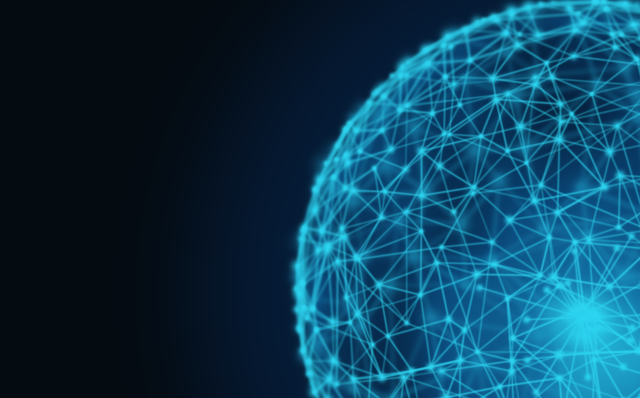
Write a WebGL 1 fragment shader that draws this background.

```glsl
precision highp float;

uniform vec2 u_resolution;

// Layout, in canvas heights
const vec2 CENTER = vec2(1.475, 0.268);
const float RADIUS = 0.73;

// Lights, in sphere radii
const vec2 GLOW_POS = vec2(0.09, -0.22);
const float GLOW_SIZE = 0.43;
const vec2 HUB_POS = vec2(-0.02, -0.09);
const float HUB_SIZE = 0.085;
const vec2 SHADE_POS = vec2(-0.08, 0.56);
const float SHADE_SIZE = 0.24;

// Network
const float LINE_WIDTH = 0.0036;
const float DOT_SIZE = 0.0105;
const float EDGE_KEEP = 0.82;
const float HORIZON = 1.41421;
const int SPOKES = 18;

// Colours, dark to bright
const vec3 NIGHT = vec3(0.015, 0.042, 0.068);
const vec3 NAVY = vec3(0.02, 0.10, 0.20);
const vec3 BLUE = vec3(0.035, 0.27, 0.46);
const vec3 AZURE = vec3(0.07, 0.44, 0.64);
const vec3 SKY = vec3(0.11, 0.62, 0.78);
const vec3 CYAN = vec3(0.17, 0.83, 0.94);

vec2 hash22(vec2 p) {
  vec3 h = fract(p.xyx * vec3(0.1031, 0.1030, 0.0973));
  h += dot(h, h.yzx + 33.33);
  return fract((h.xx + h.yz) * h.zy);
}

float noise(vec2 p) {
  vec2 i = floor(p), f = fract(p);
  f = f * f * (3.0 - 2.0 * f);
  float low = mix(hash22(i).x, hash22(i + vec2(1.0, 0.0)).x, f.x);
  float high = mix(hash22(i + vec2(0.0, 1.0)).x, hash22(i + 1.0).x, f.x);
  return mix(low, high, f.y);
}

float bell(float d, float width) {
  return exp(-d * d / (width * width));
}

float segment(vec2 p, vec2 a, vec2 b) {
  vec2 ab = b - a;
  float t = clamp(dot(p - a, ab) / max(dot(ab, ab), 1e-6), 0.0, 1.0);
  return length(p - a - ab * t);
}

vec3 ramp(float level) {
  float l = clamp(level, 0.0, 1.0) * 5.0;
  vec3 c = mix(NIGHT, NAVY, clamp(l, 0.0, 1.0));
  c = mix(c, BLUE, clamp(l - 1.0, 0.0, 1.0));
  c = mix(c, AZURE, clamp(l - 2.0, 0.0, 1.0));
  c = mix(c, SKY, clamp(l - 3.0, 0.0, 1.0));
  return mix(c, CYAN, clamp(l - 4.0, 0.0, 1.0));
}

// Jittered node on the sphere: xy is its projection, z its visibility
vec3 node(vec2 id, float cell, float seed) {
  vec2 q = (id + 0.06 + 0.88 * hash22(id + seed)) * cell;
  float len = length(q);
  q *= min(1.0, HORIZON / max(len, 1e-4));
  float visible = 1.0 - smoothstep(HORIZON, HORIZON + cell, len);
  return vec3(q * sqrt(1.0 - 0.25 * dot(q, q)), visible);
}

// Nodes joined to their neighbours on an equal-area grid over the sphere
float network(vec2 s, float cell, float seed, float width, float dotSize) {
  float ca = cos(seed), sa = sin(seed);
  s = mat2(ca, sa, -sa, ca) * s;
  vec2 c = s * min(1.0, 0.999 / max(length(s), 1e-4));
  vec2 base = floor(c * sqrt(2.0 / (1.0 + sqrt(1.0 - dot(c, c)))) / cell);
  float light = 0.0;
  for (int y = -1; y <= 1; y++) {
    for (int x = -1; x <= 1; x++) {
      vec2 id = base + vec2(float(x), float(y));
      vec3 a = node(id, cell, seed);
      float size = dotSize * (0.65 + 0.7 * hash22(id + seed + 7.0).x);
      light += 1.8 * a.z * bell(length(s - a.xy), size);
      for (int k = 0; k < 4; k++) {
        vec2 stepTo = k < 3 ? vec2(1.0, float(k) - 1.0) : vec2(0.0, 1.0);
        vec3 b = node(id + stepTo, cell, seed);
        vec2 pick = hash22(id + seed + 19.0 * float(k + 1));
        float weight = step(pick.x, EDGE_KEEP) * (0.45 + 0.6 * pick.y);
        light += weight * a.z * b.z * bell(segment(s, a.xy, b.xy), width);
      }
    }
  }
  return light;
}

void main() {
  vec2 s = (gl_FragCoord.xy / u_resolution.y - CENTER) / RADIUS;
  float pixel = 1.0 / (u_resolution.y * RADIUS);
  float r = length(s);

  // Backdrop and lit body
  float glow = bell(length(s - GLOW_POS), GLOW_SIZE);
  float hub = bell(length((s - HUB_POS) * vec2(0.8, 1.0)), HUB_SIZE);
  float backdrop = 0.21 * (1.0 - smoothstep(1.0, 1.65, r));
  float body = 0.25 + 0.13 * noise(s * 4.5 + 11.0) + 0.45 * glow + 0.4 * hub;
  body += 0.1 * bell(r - 0.95, 0.05) - 0.1 * bell(length(s - SHADE_POS), SHADE_SIZE);
  vec3 color = ramp(mix(backdrop, body, 1.0 - smoothstep(0.92, 1.01, r)));

  if (r < 1.12) {
    // Focus softens toward the rim
    float blur = smoothstep(0.78, 1.0, r);
    float width = max(LINE_WIDTH, 0.75 * pixel) * (1.0 + 0.9 * blur);
    float far = network(s, 0.21, 2.3, 0.012, 0.026);
    float near = network(s, 0.145, 0.6, width, DOT_SIZE * (1.0 + 0.4 * blur));
    near += 0.8 * network(s, 0.23, 4.1, width, DOT_SIZE);

    // Spokes bursting from the hub
    for (int i = 0; i < SPOKES; i++) {
      vec2 rnd = hash22(vec2(float(i), 5.0));
      float angle = 6.28319 * (float(i) + rnd.x) / float(SPOKES);
      vec2 tip = HUB_POS + (0.12 + 0.25 * rnd.y) * vec2(cos(angle), sin(angle));
      near += 0.7 * bell(segment(s, HUB_POS, tip), width);
      near += 1.5 * bell(length(s - tip), DOT_SIZE);
    }
    color = mix(color, SKY, 0.6 * (1.0 - exp(-0.55 * far)));
    color = mix(color, CYAN, 1.0 - exp(-near * (0.8 + 0.5 * glow - 0.2 * blur)));
  }
  gl_FragColor = vec4(color, 1.0);
}
```
